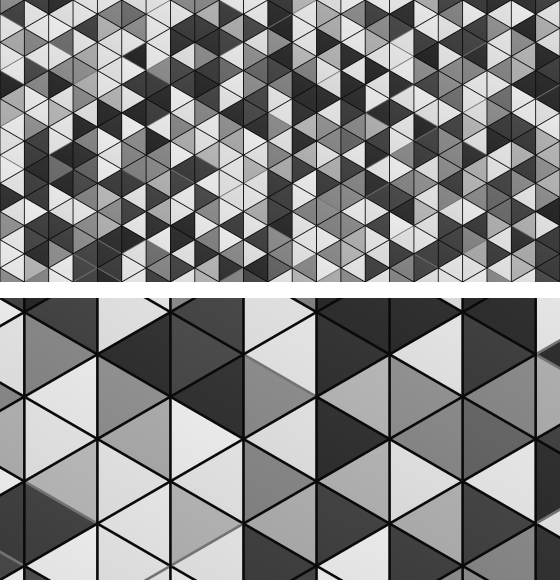
Top: the whole. Bottom: its middle third, enlarged.
Write a WebGL 1 fragment shader that draws this pattern.

```glsl
precision highp float;
// Mosaic of equilateral triangles with upright sides, each filled with a random
// grey and outlined in thin black. Three families of parallel lines give each
// triangle and each edge its own id, which is hashed for tone and line wear.

uniform vec2 u_resolution;

#define COLUMNS 23.0        // triangle heights across the canvas
#define ROWS 10.0           // triangle sides down the canvas
#define LINE_WIDTH 0.031    // in triangle sides
#define LINE_TONE 0.04
#define FAINT_TONE 0.45     // tone of worn slanted edges
#define FAINT_SHARE 0.12
#define TONE_JITTER 0.05
#define SHADE_SLOPE 0.025   // tonal drift inside a triangle
#define HEIGHT 0.8660254    // triangle height over its side

float hash(vec3 p) {
  p = fract(p * vec3(0.1031, 0.1030, 0.0973));
  p += dot(p, p.yzx + 33.33);
  return fract((p.x + p.y) * p.z);
}

// Weighted choice from the grey palette.
float paletteTone(float pick) {
  float tone = 0.18;
  tone = mix(tone, 0.26, step(0.13, pick));
  tone = mix(tone, 0.41, step(0.28, pick));
  tone = mix(tone, 0.53, step(0.31, pick));
  tone = mix(tone, 0.68, step(0.51, pick));
  tone = mix(tone, 0.88, step(0.64, pick));
  return tone;
}

// Lays one edge over a tone; distances are in triangle sides.
float drawEdge(float tone, float offset, float lineTone, float pixel) {
  float dist = abs(offset) * HEIGHT;
  float cover = clamp((0.5 * LINE_WIDTH - dist) / pixel + 0.5, 0.0, 1.0);
  return mix(tone, lineTone, cover);
}

// Worn edges are paler than the rest.
float edgeTone(vec3 edgeId) {
  return mix(LINE_TONE, FAINT_TONE, step(hash(edgeId + 71.0), FAINT_SHARE));
}

void main() {
  vec2 grid = gl_FragCoord.xy / u_resolution * vec2(COLUMNS, ROWS);
  float pixel = ROWS / u_resolution.y;

  // Coordinates across the upright, falling and rising lines.
  float slant = 0.5 * (grid.x + 1.0);
  vec3 coord = vec3(grid.x, grid.y + slant, grid.y - slant);
  vec3 cell = floor(coord);
  vec3 nearest = floor(coord + 0.5);
  vec3 offset = coord - nearest;

  // Triangle fill with slight variation and shading.
  float tone = paletteTone(hash(cell + 17.0));
  tone += TONE_JITTER * (hash(cell + 43.0) - 0.5);
  tone += SHADE_SLOPE * (coord.y - cell.y - 0.5);

  // Slanted edges may be worn; upright edges stay dark.
  vec3 fallingId = vec3(cell.x, nearest.y + 0.5, cell.z);
  vec3 risingId = vec3(cell.xy, nearest.z + 0.5);
  tone = drawEdge(tone, offset.y, edgeTone(fallingId), pixel);
  tone = drawEdge(tone, offset.z, edgeTone(risingId), pixel);
  tone = drawEdge(tone, offset.x, LINE_TONE, pixel);

  gl_FragColor = vec4(vec3(tone), 1.0);
}
```
